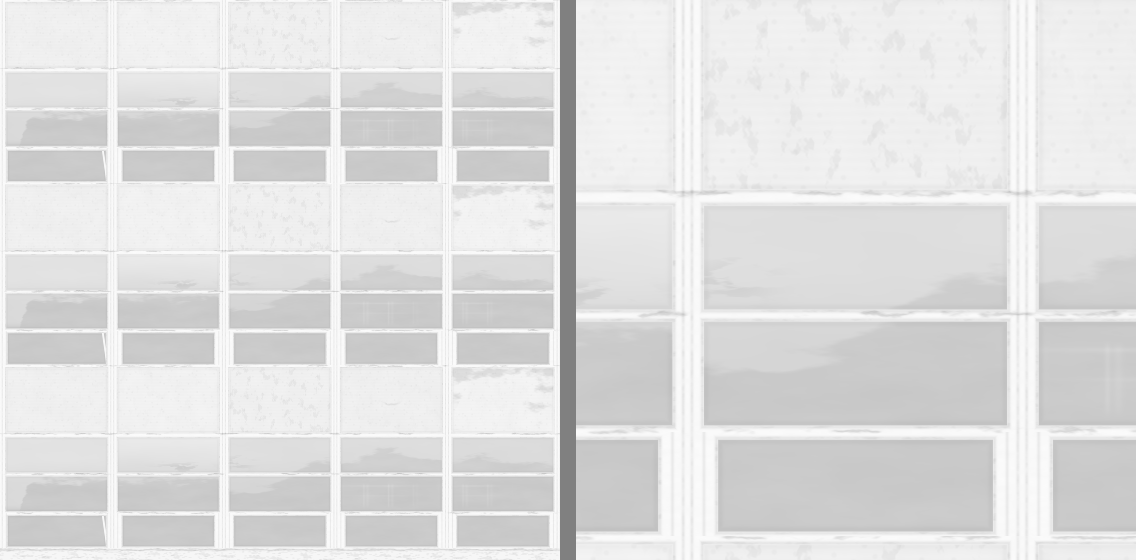
Left, the full canvas; right, a detail of the centre.
Give the GLSL for this pattern, as a WebGL 2 fragment shader.

```glsl
#version 300 es
precision highp float;
// Pale curtain wall: five bays by three storeys of worn panels and reflecting windows.
uniform vec2 u_resolution;
out vec4 outColor;

float bump(float x, float centre, float width) {
    float t = (x - centre) / width;
    return exp(-t * t);
}

// Layered, warped sines, roughly -1 to 1
float waves(vec2 p) {
    float sum = 0.0, amp = 0.5;
    for (int i = 0; i < 5; i++) {
        p = mat2(0.8, 0.6, -0.6, 0.8) * p * 1.8 + 1.7;
        sum += amp * sin(p.x + 1.5 * sin(p.y));
        amp *= 0.62;
    }
    return sum;
}

// Distance to the nearest scattered cell point
float cells(vec2 p) {
    float nearest = 2.0;
    for (int j = -1; j <= 1; j++)
        for (int i = -1; i <= 1; i++) {
            vec2 c = floor(p) + vec2(i, j);
            vec2 jitter = fract(sin(vec2(dot(c, vec2(127.1, 311.7)), dot(c, vec2(269.5, 183.3)))) * 43758.5);
            nearest = min(nearest, distance(p, c + jitter));
        }
    return nearest;
}

// Opaque panel with ribs, speckles and stains that differ by bay
float panel(vec2 s, float bay) {
    float tone = 0.938 + 0.008 * bump(bay, 1.0, 0.6) + 0.003 * sin(s.y * 1.5);
    float blotch = waves(s * vec2(0.05, 0.04));
    tone += 0.006 * blotch;
    float flaking = 0.008 + 0.028 * bump(bay, 2.0, 0.5);
    tone -= flaking * smoothstep(0.3, 0.8, waves(s * vec2(0.13, 0.09) + 4.0));
    tone -= 0.02 * (1.0 - smoothstep(0.05, 0.16, cells(s * 0.09)));
    // Curved scuff on the fourth bay
    float arc = s.y - 54.0 + 0.025 * (s.x - 537.0) * (s.x - 537.0);
    tone -= 0.07 * bump(s.x, 537.0, 10.0) * bump(arc + waves(s * 0.2), 0.0, 1.6);
    // Weathered patches on the fifth bay
    float patches = 1.2 * bump(s.y, 7.0, 9.0) + 0.8 * bump(s.x, 628.0, 12.0) * bump(s.y, 38.0, 30.0)
        + 0.8 * bump(s.x, 738.0, 30.0) * bump(s.y, 42.0, 22.0);
    float stain = smoothstep(-0.1, 0.5, 0.6 * waves(s * vec2(0.035, 0.07)) + patches - 0.6);
    return tone + step(3.5, bay) * (0.012 - 0.085 * stain);
}

// Window glass reflecting sky, a ragged treeline and a faint building
float glass(vec2 s, float bay) {
    float sky = 0.888 - 0.008 * bay + 0.035 * bump(bay, 1.0, 0.5) * (1.0 - smoothstep(100.0, 140.0, s.y));
    sky -= 0.035 * smoothstep(125.0, 165.0, s.y) - 0.006 * waves(s * vec2(0.012, 0.04));
    float treeTop = 203.0 - 45.0 * smoothstep(18.0, 46.0, s.x) + 16.0 * smoothstep(290.0, 325.0, s.x)
        - 40.0 * smoothstep(350.0, 430.0, s.x) - 18.0 * bump(s.x, 535.0, 42.0) - 8.0 * bump(s.x, 650.0, 30.0);
    treeTop += 7.0 * waves(s * vec2(0.035, 0.13));
    float trees = smoothstep(-4.0, 5.0, s.y - treeTop);
    // Loose twigs beside the treeline
    float twigArea = bump(s.x, 250.0, 32.0) * bump(s.y, 140.0, 6.0) + bump(s.x, 328.0, 17.0) * bump(s.y, 134.0, 9.0);
    trees = max(trees, twigArea * smoothstep(-0.1, 0.4, waves(s * vec2(0.05, 0.2))));
    trees = max(trees, smoothstep(190.0, 204.0, s.y));
    float foliage = 0.812 - 0.022 * smoothstep(130.0, 170.0, s.y) + 0.01 * waves(s * vec2(0.02, 0.07));
    float tone = mix(sky, foliage, trees);
    // Posts and beams of the reflected building
    float area = bump(s.x, 522.0, 48.0) + bump(s.x, 652.0, 32.0);
    area *= smoothstep(161.0, 165.0, s.y) * (1.0 - smoothstep(190.0, 198.0, s.y));
    float post = mod(s.x - 487.0, 34.0);
    float frames = bump(post, 12.0, 1.3) + 0.7 * bump(post, 17.0, 2.0) + bump(s.y, 165.5, 1.2) + 0.5 * bump(s.y, 179.0, 1.0);
    return tone + 0.026 * area * frames;
}

void main() {
    // The canvas spans 768 units, with y counted down from the top
    vec2 p = gl_FragCoord.xy / u_resolution * 768.0;
    p.y = 768.0 - p.y;
    float soft = 0.6 * 768.0 / u_resolution.y;
    float bay = floor((p.x - 1.0) / 153.0);
    vec2 q = vec2(mod(p.x - 1.0, 153.0), mod(p.y, 250.5));
    vec2 s = vec2(p.x, q.y);
    float wear = waves(s * vec2(0.11, 0.3));

    // Pane rectangle of the current row; the lowest sash is narrower
    int row = int(step(96.0, q.y) + step(150.0, q.y) + step(203.0, q.y));
    float top = vec4(4.0, 99.5, 152.5, 206.5)[row];
    float bottom = vec4(92.0, 147.0, 200.0, 248.5)[row];
    float inset = row == 3 ? (bay < 0.5 ? 2.0 : 6.5) : 0.0;
    float side = abs(q.x - 76.8) - 69.3 + inset;
    float edge = max(side, max(top - q.y, q.y - bottom));

    // Painted frame with joints and broken grime along the rails
    float tone = 0.978 + 0.006 * wear;
    tone -= (0.06 + 0.03 * wear) * (bump(q.x, 2.0, 0.8) + bump(q.x, 151.0, 0.8));
    if (row == 3) tone -= 0.06 * bump(abs(q.x - 76.8), 69.3, 0.8);
    vec4 rails = vec4(0.8, 94.0, 149.2, 202.6);
    for (int i = 0; i < 4; i++)
        tone -= 0.13 * bump(q.y + 0.8 * wear, rails[i], 0.9) * smoothstep(-0.2, 0.5, waves(s * vec2(0.05, 0.1) + 2.0));
    tone -= (0.07 + 0.06 * max(wear, 0.0)) * bump(edge, 0.7, 0.9);

    // Pane, with a thin rim shadow
    float fill = row == 0 ? panel(s, bay) : glass(s, bay);
    fill -= 0.025 * bump(edge, -1.0, 1.3);
    tone = mix(tone, fill, 1.0 - smoothstep(-soft, soft, edge));

    // Slanted open sash in the first bay
    if (row == 3 && bay == 0.0) {
        float bar = abs(q.x - 140.0 - 0.14 * (q.y - 206.0)) - 1.3;
        tone = mix(tone, 0.97, (1.0 - smoothstep(-soft, soft, bar)) * step(edge, 0.0));
    }

    // Rough sill along the foot of the wall
    float rough = waves(p * vec2(0.07, 0.25));
    float sill = 0.965 - 0.11 * bump(p.y + 1.2 * rough, 754.0, 1.3);
    sill -= 0.05 * smoothstep(0.1, 0.7, rough) * smoothstep(753.0, 760.0, p.y);
    sill -= 0.04 * (1.0 - smoothstep(0.1, 0.3, cells(p * vec2(0.1, 0.25))));
    tone = mix(tone, sill, smoothstep(751.5 - soft, 751.5 + soft, p.y));
    outColor = vec4(vec3(clamp(tone, 0.0, 1.0)), 1.0);
}
```
